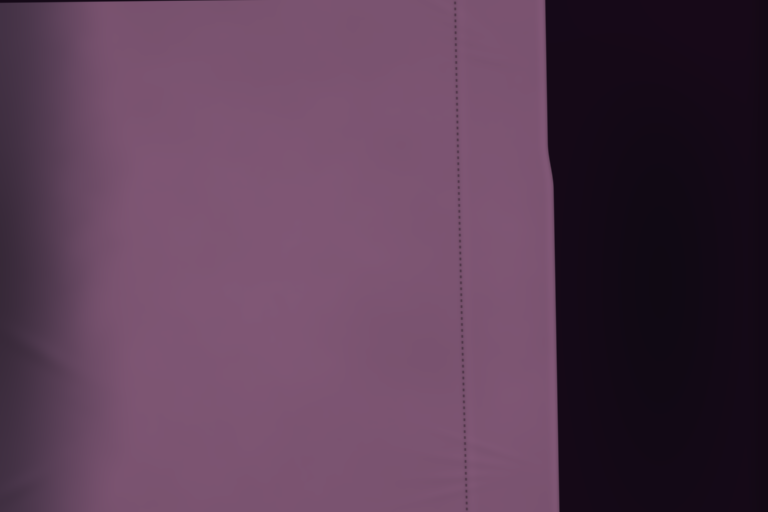
Give the GLSL for this texture, as a Shadertoy shader.

```glsl
// A mauve cloth panel with a stitched hem lies on a near-black backdrop.
// Soft gradients and value noise shade the cloth; narrow ridges form its
// creases, and a repeated dash follows the slightly slanted seam.

float hash(vec2 p) {
    p = fract(p * vec2(0.1731, 0.2317));
    p += dot(p, p.yx + 19.19);
    return fract(p.x * p.y * 17.0);
}

float valueNoise(vec2 p) {
    vec2 cell = floor(p);
    vec2 f = fract(p);
    f = f * f * (3.0 - 2.0 * f);
    float low = mix(hash(cell), hash(cell + vec2(1, 0)), f.x);
    float high = mix(hash(cell + vec2(0, 1)), hash(cell + vec2(1, 1)), f.x);
    return mix(low, high, f.y);
}

float fbm(vec2 p) {
    float sum = 0.0;
    float weight = 0.5;
    for (int i = 0; i < 4; i++) {
        sum += weight * (valueNoise(p) - 0.5);
        p = mat2(1.6, 1.2, -1.2, 1.6) * p + 3.7;
        weight *= 0.5;
    }
    return sum;
}

float bell(float d, float width) {
    return exp(-d * d / (width * width));
}

float glow(vec2 p, vec2 center, vec2 radius) {
    vec2 d = (p - center) / radius;
    return exp(-dot(d, d));
}

// Lit and shaded sides of a crease, fading out around its center
float crease(vec2 p, vec2 center, float slope, float reach, float width) {
    vec2 d = p - center;
    float across = d.y - slope * d.x;
    float sides = bell(across, width) - bell(across + 1.6 * width, width);
    return sides * bell(d.x, reach);
}

float hemEdge(float v) {
    return 0.7285 - 0.012 * v - 0.0065 * smoothstep(0.63, 0.72, v);
}

float seamLine(float v) {
    return 0.608 - 0.019 * v + 0.0035 * v * v;
}

// Dashed thread, with x measured across the seam and y along it
float stitches(vec2 p, float count, float pixel) {
    float along = abs(fract(p.y * count) - 0.5) / count;
    float dash = 1.0 - smoothstep(0.0026 - pixel, 0.0026 + pixel, along);
    return dash * bell(p.x, 0.0012 + 0.5 * pixel);
}

vec3 backdrop(vec2 uv) {
    vec3 color = vec3(0.083, 0.037, 0.092);
    color = mix(color, vec3(0.062, 0.034, 0.076), glow(uv, vec2(0.86, 0.45), vec2(0.09, 0.42)));
    color += vec3(0.012, 0.0, 0.006) * glow(uv, vec2(0.9, 0.98), vec2(0.12, 0.2));
    return color * (1.0 - 0.15 * smoothstep(0.97, 1.0, uv.x));
}

vec3 cloth(vec2 uv, vec2 p, float seam, float edge, float pixel) {
    vec3 color = vec3(0.483, 0.328, 0.442);

    // Broad light: bright middle, softer top and bottom
    float light = 0.985 + 0.045 * glow(uv, vec2(0.38, 0.5), vec2(0.28, 0.4));
    light += 0.02 * glow(uv, vec2(0.66, 0.4), vec2(0.05, 0.45));
    light -= 0.035 * glow(uv, vec2(0.55, 0.33), vec2(0.09, 0.1));
    light += 0.05 * fbm(p * vec2(3.0, 4.0)) + 0.02 * fbm(p * 14.0);

    // The left side rolls into shade, deepest at mid height
    float depth = 0.41 + 0.12 * glow(uv, vec2(0.0, 0.45), vec2(0.2, 0.3));
    float roll = 1.0 - smoothstep(-0.015, 0.17 + 0.08 * fbm(p * 4.0), uv.x);
    light *= 1.0 - depth * roll;
    color = mix(color, vec3(0.43, 0.335, 0.47), 0.65 * roll);

    // Creases at the left side and beside both ends of the seam
    light += 0.035 * crease(uv, vec2(0.055, 0.325), -0.8, 0.045, 0.018);
    light += 0.025 * crease(uv, vec2(0.025, 0.06), 0.7, 0.035, 0.015);
    for (int i = 0; i < 4; i++) {
        float k = float(i);
        vec2 bottom = vec2(0.59 + 0.012 * k, 0.045 + 0.03 * k);
        vec2 top = vec2(0.585 + 0.016 * k, 0.985 - 0.03 * k);
        light += 0.018 * crease(uv, bottom, 0.35 - 0.28 * k, 0.055, 0.008);
        light += 0.015 * crease(uv, top, -0.8 + 0.15 * k, 0.035, 0.01);
    }

    // Seam groove, raised hem and thread
    float aspect = p.x / max(uv.x, 0.0001);
    float across = (uv.x - seam) * aspect;
    light += 0.018 * bell(across - 0.012, 0.009) - 0.035 * bell(across, 0.005);
    light *= 1.0 - 0.33 * stitches(vec2(across, uv.y), 86.0, pixel);

    // Folded rim catches light before turning away
    float inside = (edge - uv.x) * aspect;
    light += 0.045 * bell(inside - 0.008, 0.008);
    light -= 0.12 * bell(inside, 0.004);
    return color * light;
}

void mainImage(out vec4 fragColor, in vec2 fragCoord) {
    vec2 uv = fragCoord / iResolution.xy;
    vec2 p = fragCoord / iResolution.y;
    float pixel = 1.0 / iResolution.y;
    float aspect = iResolution.x / iResolution.y;

    // Cloth outline: hem on the right and a slightly sloping top
    float edge = hemEdge(uv.y);
    float top = 0.9945 + 0.018 * uv.x;
    float right = smoothstep(-pixel, pixel, (edge - uv.x) * aspect);
    float mask = right * smoothstep(-pixel, pixel, top - uv.y);

    vec3 fabric = cloth(uv, p, seamLine(uv.y), edge, pixel);
    fragColor = vec4(mix(backdrop(uv), fabric, mask), 1.0);
}
```
